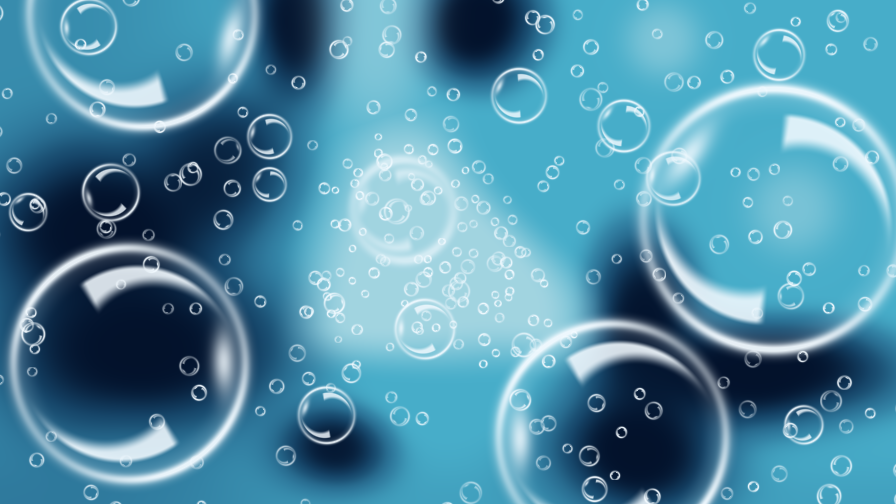
A Shadertoy shader for this background:

```glsl
// Glossy soap bubbles drifting over blurred navy and teal water with a pale central plume.
const float TAU = 6.2831853;
const vec3 NAVY = vec3(0.01, 0.07, 0.17);
const vec3 DEEP = vec3(0.08, 0.26, 0.40);
const vec3 MID = vec3(0.18, 0.47, 0.61);
const vec3 TEAL = vec3(0.28, 0.68, 0.79);
const vec3 PALE = vec3(0.63, 0.83, 0.88);
const vec3 GLOSS = vec3(0.95, 0.98, 1.0);

vec2 hash2(vec2 p) {
    vec3 h = fract(p.xyx * vec3(0.1031, 0.1030, 0.0973));
    h += dot(h, h.yzx + 33.33);
    return fract((h.xx + h.yz) * h.zy);
}

float gradientNoise(vec2 p) {
    vec2 i = floor(p), f = fract(p), e = vec2(0.0, 1.0);
    vec2 u = f * f * (3.0 - 2.0 * f);
    float a = dot(hash2(i) * 2.0 - 1.0, f);
    float b = dot(hash2(i + e.yx) * 2.0 - 1.0, f - e.yx);
    float c = dot(hash2(i + e.xy) * 2.0 - 1.0, f - e.xy);
    float d = dot(hash2(i + e.yy) * 2.0 - 1.0, f - e.yy);
    return mix(mix(a, b, u.x), mix(c, d, u.x), u.y);
}

// Soft elliptical spot with a flat core
float spot(vec2 p, vec2 centre, vec2 radii) {
    vec2 d = (p - centre) / radii;
    return exp(-pow(dot(d, d), 1.4));
}

// Pale cone of mist, wide below and narrow above
float plume(vec2 p) {
    float halfWidth = mix(0.27, 0.09, smoothstep(0.38, 0.78, p.y));
    float across = abs(p.x - mix(0.87, 0.79, smoothstep(0.4, 0.75, p.y)));
    float side = 1.0 - smoothstep(halfWidth - 0.09, halfWidth + 0.07, across);
    return side * smoothstep(0.24, 0.36, p.y) * (1.0 - smoothstep(0.66, 0.85, p.y));
}

vec3 water(vec2 p) {
    vec2 w = p + 0.03 * vec2(gradientNoise(p * 4.0), gradientNoise(p * 4.0 + 17.0));
    // Dark pools multiply the remaining light
    float lit = 1.0 - spot(w, vec2(0.20, 0.55), vec2(0.25, 0.17));
    lit *= 1.0 - spot(w, vec2(0.29, 0.31), vec2(0.30, 0.18));
    lit *= 1.0 - 0.95 * spot(w, vec2(0.59, 0.96), vec2(0.10, 0.17));
    lit *= 1.0 - spot(w, vec2(0.95, 0.96), vec2(0.13, 0.13));
    lit *= 1.0 - 0.95 * spot(w, vec2(1.27, 0.38), vec2(0.12, 0.17));
    lit *= 1.0 - spot(w, vec2(1.50, 0.26), vec2(0.31, 0.11));
    lit *= 1.0 - spot(w, vec2(1.26, 0.11), vec2(0.19, 0.14));
    lit *= 1.0 - 0.9 * spot(w, vec2(0.66, 0.11), vec2(0.12, 0.08));
    lit *= 1.0 - 0.8 * spot(w, vec2(0.44, 0.68), vec2(0.16, 0.16));
    float level = lit * mix(0.58, 0.78, smoothstep(0.1, 0.85, p.x));
    level *= mix(0.85, 1.0, smoothstep(0.0, 0.2, p.y));
    vec3 col = mix(NAVY, DEEP, smoothstep(0.0, 0.28, level));
    col = mix(col, MID, smoothstep(0.2, 0.52, level));
    col = mix(col, TEAL, smoothstep(0.45, 0.76, level));
    // Mist and out-of-focus lights
    float mist = plume(w);
    mist = max(mist, 0.65 * spot(w, vec2(0.75, 0.96), vec2(0.11, 0.24)));
    mist = max(mist, 0.60 * spot(p, vec2(1.315, 0.92), vec2(0.075)));
    mist = max(mist, 0.55 * spot(p, vec2(1.575, 0.585), vec2(0.09)));
    return mix(col, PALE, mist);
}

// Tapering highlight: blunt at the start angle, thinning clockwise
float crescent(float r, float angle, float start, float soft) {
    float t = mod(start - angle, TAU) / 1.95;
    float outer = mix(0.76, 0.88, t);
    float inner = outer - 0.28 * max(1.0 - t, 0.0);
    float band = smoothstep(inner - soft, inner + soft + 0.08, r)
               * (1.0 - smoothstep(outer - soft, outer + soft, r));
    return band * smoothstep(0.0, 0.03 + soft, t) * (1.0 - smoothstep(0.6, 1.0, t));
}

// Screens a bubble (x, y, radius) onto the gloss amount
void addBubble(inout float gloss, vec2 p, vec3 ball, float start, float blur, float strength, float px) {
    vec2 q = (p - ball.xy) / ball.z;
    float r = length(q);
    if (r > 1.5) return;
    float soft = max(blur, 0.9 * px / ball.z);
    float angle = atan(q.y, q.x);
    float rimWidth = 0.016 + soft;
    float rim = exp(-pow((r - 0.95) / rimWidth, 2.0)) * (0.62 + 0.28 * cos(2.0 * (angle - start)));
    rim += 0.18 * smoothstep(0.72, 0.96, r) * (1.0 - smoothstep(0.96, 1.05 + soft, r));
    float shine = crescent(r, angle, start, soft) + crescent(r, angle, start + 0.5 * TAU, soft);
    vec2 axis = vec2(cos(start + 1.0), sin(start + 1.0));
    vec2 local = vec2(dot(q, axis), dot(q, vec2(-axis.y, axis.x)));
    float glint = exp(-pow((local.x - 0.77) / 0.09, 2.0) - pow(local.y / 0.25, 2.0));
    float amount = clamp(rim + 0.92 * shine + 0.85 * glint, 0.0, 1.0) * strength;
    gloss = 1.0 - (1.0 - gloss) * (1.0 - amount);
}

// One jittered bubble per grid cell, kept with the given chance
void scatter(inout float gloss, vec2 p, float cell, float chance, float mistChance, float seed, float px) {
    vec2 id = floor(p / cell + seed * 0.37);
    vec2 a = hash2(id + seed * 19.0), b = hash2(id + seed * 31.0 + 7.0);
    float radius = mix(0.12, 0.22, b.x * b.x);
    vec2 centre = (id - seed * 0.37 + mix(vec2(radius), vec2(1.0 - radius), a)) * cell;
    if (b.y > chance + mistChance * plume(centre)) return;
    float strength = mix(0.5, 0.95, fract(a.x * 7.0 + b.x));
    addBubble(gloss, p, vec3(centre, radius * cell), a.y * TAU, 0.03, strength, px);
}

void mainImage(out vec4 fragColor, in vec2 fragCoord) {
    float px = 1.0 / iResolution.y;
    vec2 p = fragCoord * px;
    float gloss = 0.0;
    // Large bubbles
    addBubble(gloss, p, vec3(0.282, 0.972, 0.235), -1.25, 0.025, 0.95, px);
    addBubble(gloss, p, vec3(0.257, 0.278, 0.242), -0.98, 0.025, 0.95, px);
    addBubble(gloss, p, vec3(1.535, 0.565, 0.272), 1.50, 0.025, 0.95, px);
    addBubble(gloss, p, vec3(1.215, 0.132, 0.237), 2.15, 0.025, 0.95, px);
    addBubble(gloss, p, vec3(0.800, 0.583, 0.105), 1.90, 0.085, 0.62, px);
    // Medium bubbles
    addBubble(gloss, p, vec3(0.176, 0.947, 0.057), 2.2, 0.015, 0.9, px);
    addBubble(gloss, p, vec3(0.535, 0.729, 0.045), 1.9, 0.015, 0.9, px);
    addBubble(gloss, p, vec3(0.535, 0.634, 0.034), 1.6, 0.015, 0.9, px);
    addBubble(gloss, p, vec3(0.220, 0.618, 0.058), 2.4, 0.015, 0.9, px);
    addBubble(gloss, p, vec3(0.056, 0.579, 0.038), 1.2, 0.015, 0.9, px);
    addBubble(gloss, p, vec3(1.030, 0.810, 0.056), 1.7, 0.015, 0.9, px);
    addBubble(gloss, p, vec3(1.238, 0.750, 0.053), 1.5, 0.015, 0.9, px);
    addBubble(gloss, p, vec3(1.546, 0.891, 0.052), 1.4, 0.015, 0.9, px);
    addBubble(gloss, p, vec3(1.336, 0.646, 0.055), 2.0, 0.015, 0.8, px);
    addBubble(gloss, p, vec3(0.843, 0.347, 0.061), 2.1, 0.015, 0.9, px);
    addBubble(gloss, p, vec3(0.648, 0.176, 0.058), 1.8, 0.015, 0.9, px);
    addBubble(gloss, p, vec3(1.595, 0.157, 0.039), 2.2, 0.015, 0.9, px);
    // Drifting droplets, crowding inside the plume
    for (int i = 0; i < 3; i++) {
        float k = float(i);
        scatter(gloss, p, 0.075 + 0.025 * k, 0.34 - 0.09 * k, 0.15, k + 1.0, px);
        scatter(gloss, p, 0.052 + 0.006 * k, 0.0, 0.48, k + 5.0, px);
    }
    fragColor = vec4(mix(water(p), GLOSS, gloss), 1.0);
}
```
